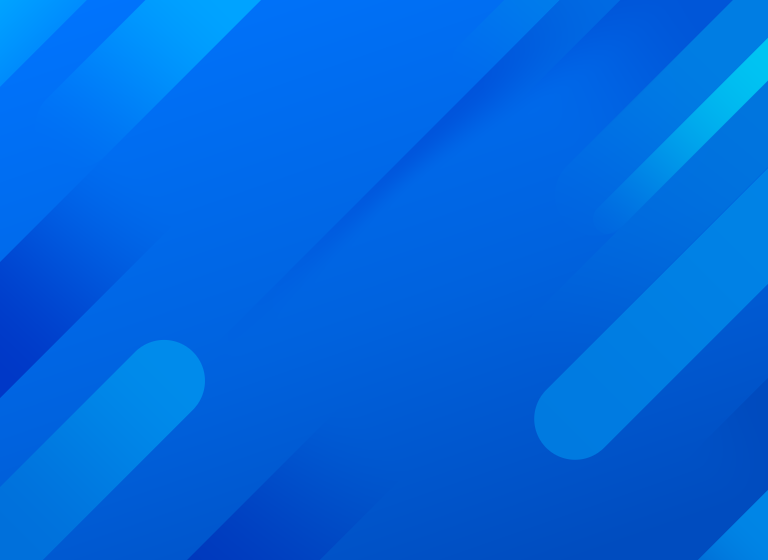
Give the GLSL for this background, as a WebGL 2 fragment shader.

```glsl
#version 300 es
precision highp float;
// Blue gradient crossed by diagonal bands and soft round-ended bars.

uniform vec2 u_resolution;
out vec4 outColor;

const vec2 ALONG = vec2(0.70711, -0.70711); // up and to the right, y points down

// Antialiased coverage of a signed distance
float cover(float d) {
  return clamp(0.5 - d * u_resolution.y, 0.0, 1.0);
}

// Endless bar with one round end at c; side is 1 (up-right) or -1 (down-left)
float bar(vec2 p, vec2 c, float radius, float side) {
  vec2 q = p - c;
  float h = max(dot(q, ALONG * side), 0.0);
  return cover(length(q - ALONG * side * h) - radius);
}

// Diagonal band between two values of x + y
float band(float s, float lo, float hi) {
  return cover(max(lo - s, s - hi) * 0.70711);
}

void main() {
  // Height units, origin moved to the upper left
  vec2 p = vec2(gl_FragCoord.x, u_resolution.y - gl_FragCoord.y) / u_resolution.y;
  float s = p.x + p.y; // across the bands
  float t = p.x - p.y; // along the bands

  // Base gradient
  float g = 0.35 * p.x + p.y;
  vec3 col = mix(vec3(0.0, 0.46, 1.0), vec3(0.0, 0.385, 0.87), clamp(g / 0.8, 0.0, 1.0));
  col = mix(col, vec3(0.0, 0.30, 0.75), clamp((g - 0.8) / 0.55, 0.0, 1.0));

  // Shadow beneath the long central edge, wider towards the top
  float width = 0.07 + 0.14 * smoothstep(0.3, 1.1, t);
  float shadow = (1.0 - smoothstep(0.0, 1.0, (s - 1.0) / width)) * smoothstep(-0.35, 0.65, t);
  col = mix(col, vec3(0.0, 0.315, 0.85), 0.85 * shadow * cover((1.0 - s) * 0.70711));
  float topShade = band(s, 1.0, 1.3125) * smoothstep(0.75, 1.25, t);
  col = mix(col, vec3(0.0, 0.31, 0.82), 0.75 * topShade);

  // Dark bands at the left and the bottom
  float leftFade = 1.0 - smoothstep(-0.68, -0.06, t);
  col = mix(col, vec3(0.0, 0.22, 0.78), band(s, 0.468, 0.711) * leftFade);
  float lowFade = 1.0 - smoothstep(-0.72, -0.1, t);
  col = mix(col, vec3(0.0, 0.22, 0.74), band(s, 1.334, 1.571) * lowFade);

  // Bright corner and bar at the upper left
  col = mix(col, vec3(0.0, 0.65, 1.0), cover((s - 0.155) * 0.70711) * (0.95 - 3.0 * s));
  float fade = smoothstep(-0.2, 0.42, t);
  col = mix(col, vec3(0.0, 0.64, 1.0), bar(p, vec2(0.136, 0.227), 0.073, 1.0) * fade);

  // Two slim bars at the top
  fade = smoothstep(0.66, 1.05, t);
  col = mix(col, vec3(0.0, 0.49, 0.92), bar(p, vec2(0.843, 0.107), 0.035, 1.0) * fade);
  fade = smoothstep(0.66, 1.15, t);
  col = mix(col, vec3(0.0, 0.42, 0.89), bar(p, vec2(0.902, 0.152), 0.038, 1.0) * fade);

  // Glowing group at the upper right
  fade = smoothstep(0.3, 1.25, t);
  col = mix(col, vec3(0.0, 0.46, 0.87), band(s, 1.515, 1.67) * fade);
  fade = smoothstep(0.55, 1.2, t);
  col = mix(col, vec3(0.0, 0.49, 0.89), bar(p, vec2(1.064, 0.348), 0.073, 1.0) * fade);
  fade = smoothstep(0.6, 1.3, t);
  col = mix(col, vec3(0.0, 0.77, 0.95), bar(p, vec2(1.086, 0.391), 0.027, 1.0) * fade);

  // Solid bars with clear round ends
  vec3 lowBar = mix(vec3(0.0, 0.44, 0.86), vec3(0.0, 0.545, 0.92), smoothstep(-0.95, -0.35, t));
  col = mix(col, lowBar, bar(p, vec2(0.293, 0.680), 0.073, -1.0));
  vec3 rightBar = mix(vec3(0.0, 0.48, 0.88), vec3(0.0, 0.51, 0.90), smoothstep(0.2, 1.0, t));
  col = mix(col, rightBar, bar(p, vec2(1.027, 0.748), 0.073, 1.0));

  // Lower right: faint dark band, then a light corner
  col = mix(col, vec3(0.0, 0.28, 0.73), band(s, 2.046, 2.246) * 0.7 * smoothstep(0.4, 0.65, t));
  col = mix(col, vec3(0.0, 0.52, 0.90), cover((2.246 - s) * 0.70711) * smoothstep(0.0, 0.42, t));

  outColor = vec4(col, 1.0);
}
```
